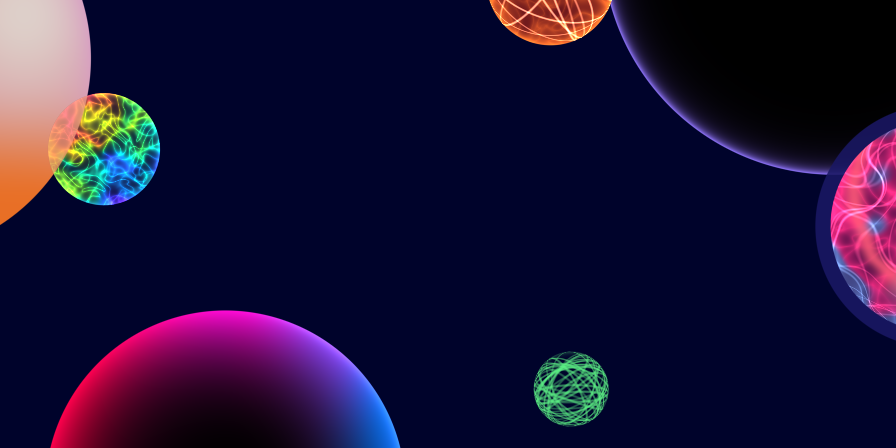
Give the GLSL for this background, as a WebGL 2 fragment shader.

```glsl
#version 300 es
precision highp float;
// Glossy and glowing spheres scattered around the margins of a deep navy field.
// Each sphere is a disc with its own shading: smooth radial gradients, arcs of
// great circles on its surface, or ridges of warped gradient noise.

uniform vec2 u_resolution;
out vec4 fragColor;

// Spheres: centre x, centre y, radius, in canvas heights
const vec3 PEACH_ORB  = vec3(-0.240, 0.870, 0.443);
const vec3 SWIRL_ORB  = vec3(0.232, 0.667, 0.125);
const vec3 EMBER_ORB  = vec3(1.229, 1.042, 0.143);
const vec3 BLACK_ORB  = vec3(1.862, 1.128, 0.518);
const vec3 HALO_ORB   = vec3(2.091, 0.495, 0.271);
const vec3 PLASMA_ORB = vec3(2.091, 0.495, 0.237);
const vec3 DUSK_ORB   = vec3(0.503, -0.095, 0.402);
const vec3 GREEN_ORB  = vec3(1.275, 0.1315, 0.0835);

const vec3 NAVY     = vec3(0.0, 0.012, 0.170);
const vec3 LAVENDER = vec3(0.46, 0.39, 0.76);
const vec3 HALO     = vec3(0.10, 0.09, 0.39);
const vec3 ROSE     = vec3(1.0, 0.17, 0.36);
const vec3 TEAL     = vec3(0.08, 0.50, 0.60);
const vec3 ORANGE   = vec3(1.0, 0.42, 0.18);
const vec3 GREEN    = vec3(0.36, 0.95, 0.52);
const float TAU = 6.2832;

vec2 hash2(vec2 p) {
    p = vec2(dot(p, vec2(127.1, 311.7)), dot(p, vec2(269.5, 183.3)));
    return fract(sin(p) * 43758.5);
}

float gradientNoise(vec2 p) {
    vec2 i = floor(p), f = fract(p);
    vec2 u = f * f * (3.0 - 2.0 * f);
    vec2 e = vec2(0.0, 1.0);
    float a = dot(hash2(i) * 2.0 - 1.0, f);
    float b = dot(hash2(i + e.yx) * 2.0 - 1.0, f - e.yx);
    float c = dot(hash2(i + e) * 2.0 - 1.0, f - e);
    float d = dot(hash2(i + 1.0) * 2.0 - 1.0, f - 1.0);
    return mix(mix(a, b, u.x), mix(c, d, u.x), u.y);
}

vec2 warp(vec2 q, float seed) {
    return q + 0.7 * vec2(gradientNoise(q * 1.7 + seed), gradientNoise(q * 1.7 + seed + 9.0));
}

// Bright ridges where warped noise crosses zero
float filaments(vec2 q, float seed, float sharpness) {
    float sum = 0.0, scale = 1.6;
    for (int i = 0; i < 3; i++) {
        float n = gradientNoise(warp(q, seed) * scale + seed);
        sum += exp(-abs(n) * sharpness);
        scale *= 1.5;
        seed += 3.7;
    }
    return sum;
}

// Random circles drawn on the front and back of a unit sphere
float threads(vec2 q, int count, float width, float pixel, float seed) {
    float z = sqrt(max(0.0, 1.0 - dot(q, q)));
    float w = max(width, pixel), sum = 0.0;
    for (int i = 0; i < count; i++) {
        vec2 h = hash2(vec2(float(i), seed));
        float nz = h.y * 1.6 - 0.8;
        vec3 axis = vec3(sqrt(1.0 - nz * nz) * vec2(cos(TAU * h.x), sin(TAU * h.x)), nz);
        float shift = 0.7 * (fract(h.x * 17.0) - 0.5);
        float side = dot(axis.xy, q) - shift;
        sum += smoothstep(w, 0.0, abs(side + axis.z * z));
        sum += 0.6 * smoothstep(w, 0.0, abs(side - axis.z * z));
    }
    return sum * width / w;
}

vec2 local(vec2 p, vec3 orb) { return (p - orb.xy) / orb.z; }

float disc(vec2 p, vec3 orb, float aa) {
    return smoothstep(aa, -aa, length(p - orb.xy) - orb.z);
}

float rim(vec2 q, float power) { return pow(min(length(q), 1.0), power); }

vec3 shadePeach(vec2 q, vec2 p) {
    vec3 c = mix(vec3(0.91, 0.43, 0.14), vec3(0.84, 0.58, 0.60), smoothstep(-0.72, -0.08, q.y));
    c = mix(c, vec3(0.87, 0.84, 0.81), 0.9 * exp(-22.0 * dot(p - vec2(0.06, 0.97), p - vec2(0.06, 0.97))));
    return mix(c, vec3(0.84, 0.60, 0.78), 0.75 * rim(q, 12.0) * smoothstep(-0.7, 0.1, q.y));
}

vec3 shadeDusk(vec2 q) {
    vec3 c = mix(vec3(1.0, 0.0, 0.30), vec3(1.0, 0.04, 0.84), smoothstep(-0.85, 0.05, q.x));
    c = mix(c, vec3(0.55, 0.28, 1.0), smoothstep(0.05, 0.62, q.x));
    c = mix(c, vec3(0.06, 0.46, 1.0), smoothstep(0.45, 0.9, q.x - 0.35 * (q.y - 0.4)));
    float glow = rim(q - vec2(0.06, 0.0) * (1.0 - length(q)), 3.2 - q.x);
    return c * glow + vec3(0.22, 0.18, 0.2) * rim(q, 45.0) * smoothstep(0.0, 0.6, q.x);
}

vec3 shadeSwirl(vec2 q) {
    vec2 w = warp(q * 1.3, 4.0);
    float hue = 0.33 + 0.26 * dot(w, vec2(0.55, -0.8)) + 0.35 * gradientNoise(w * 1.6 + 2.0);
    vec3 spectrum = 0.5 + 0.5 * cos(TAU * (hue - vec3(0.0, 0.33, 0.67)));
    float light = filaments(q * 1.3, 5.0, 13.0);
    vec3 c = vec3(0.06, 0.03, 0.17) + spectrum * (0.12 + 0.5 * light);
    return c + 0.1 * light * light * spectrum + 0.5 * (spectrum + 0.2) * rim(q, 22.0);
}

vec3 shadeEmber(vec2 q, float pixel) {
    vec3 c = mix(vec3(0.30, 0.02, 0.09), ORANGE, 0.28 * filaments(q, 12.0, 7.0) + 0.5 * rim(q, 7.0));
    return c + vec3(1.0, 0.75, 0.6) * 0.8 * threads(q, 9, 0.03, pixel, 3.0) + vec3(0.3, 0.22, 0.05) * rim(q, 25.0);
}

vec3 shadePlasma(vec2 q, float pixel) {
    float flow = filaments(q * 1.2, 21.0, 6.0);
    float cool = smoothstep(0.05, 0.3, gradientNoise(q * 2.5 + 5.0) + 0.35 * rim(q, 8.0) * smoothstep(0.3, -0.2, q.y));
    vec3 glow = mix(ROSE, TEAL, 0.8 * cool);
    vec3 c = vec3(0.10, 0.02, 0.20) + glow * (0.36 * flow + 0.25 * rim(q, 8.0));
    // Broad luminous sash falling from the upper left
    float sash = abs(length(q - vec2(0.45, 0.35)) - 1.22 + 0.12 * gradientNoise(q * 3.0));
    c = mix(c, vec3(1.0, 0.36, 0.47), 0.8 * exp(-sash * sash * 160.0));
    return c + mix(glow, vec3(1.0), 0.25) * 0.35 * threads(warp(q, 8.0) * 0.85, 14, 0.02, pixel, 6.0);
}

void main() {
    vec2 p = gl_FragCoord.xy / u_resolution.y;
    float aa = 0.75 / u_resolution.y;
    vec3 color = NAVY;

    // Upper right: eclipsed sphere, ember sphere, plasma inside its halo
    vec2 q = local(p, BLACK_ORB);
    vec3 eclipse = LAVENDER * rim(q, 55.0) + vec3(0.13, 0.09, 0.27) * rim(q, 13.0);
    color = mix(color, eclipse, disc(p, BLACK_ORB, aa));
    color = mix(color, shadeEmber(local(p, EMBER_ORB), 2.0 * aa / EMBER_ORB.z), disc(p, EMBER_ORB, aa));
    color = mix(color, HALO, 0.88 * disc(p, HALO_ORB, aa));
    color = mix(color, shadePlasma(local(p, PLASMA_ORB), 2.0 * aa / PLASMA_ORB.z), disc(p, PLASMA_ORB, aa));

    // Lower edge: dusk dome and wire sphere
    color = mix(color, shadeDusk(local(p, DUSK_ORB)), disc(p, DUSK_ORB, aa));
    q = local(p, GREEN_ORB);
    float wire = threads(q, 26, 0.05, 2.0 * aa / GREEN_ORB.z, 1.0) + 0.5 * rim(q, 20.0);
    color = mix(color, GREEN, (1.0 - exp(-0.75 * wire)) * disc(p, GREEN_ORB, aa));

    // Upper left: swirl sphere seen through the translucent peach sphere
    float swirl = disc(p, SWIRL_ORB, aa);
    color = mix(color, shadeSwirl(local(p, SWIRL_ORB)), swirl);
    vec3 peach = mix(shadePeach(local(p, PEACH_ORB), p), vec3(0.98, 0.62, 0.44), 0.6 * swirl);
    color = mix(color, peach, disc(p, PEACH_ORB, aa) * (1.0 - 0.2 * swirl));

    fragColor = vec4(clamp(color, 0.0, 1.0), 1.0);
}
```
